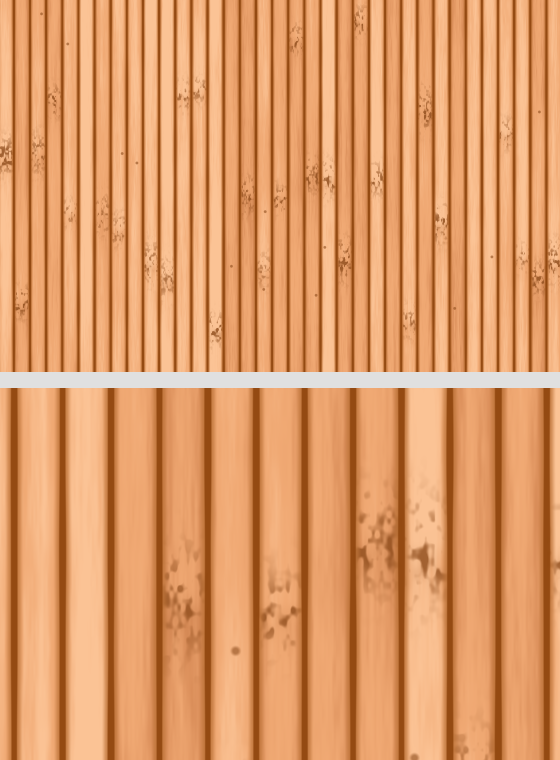
Top, the full canvas; bottom, a detail of the centre.
Reproduce this texture procedurally as a WebGL 1 fragment shader.

```glsl
precision highp float;
// Upright bamboo slats with dark grooves, fine grain and scattered speckled nodes.
uniform vec2 u_resolution;

const float SLATS = 34.7;        // slats across the canvas width
const float FIRST_OFFSET = 0.14; // part of the first slat cut off at the left
const vec3 GROOVE = vec3(0.57, 0.28, 0.06);
const vec3 EDGE = vec3(0.74, 0.45, 0.22);
const vec3 AMBER = vec3(0.85, 0.55, 0.345);
const vec3 HONEY = vec3(0.94, 0.66, 0.45);
const vec3 CREAM = vec3(0.985, 0.765, 0.585);
const vec3 NODE_BROWN = vec3(0.55, 0.29, 0.10);

float hash(vec2 p) {
  vec3 q = fract(vec3(p.xyx) * 0.1031);
  q += dot(q, q.yzx + 33.33);
  return fract((q.x + q.y) * q.z);
}

float noise(vec2 p) {
  vec2 cell = floor(p);
  vec2 w = fract(p);
  w = w * w * (3.0 - 2.0 * w);
  float low = mix(hash(cell), hash(cell + vec2(1.0, 0.0)), w.x);
  float high = mix(hash(cell + vec2(0.0, 1.0)), hash(cell + vec2(1.0)), w.x);
  return mix(low, high, w.y);
}

// Long thin fibres running along a slat, centred on zero.
float grain(vec2 p, float id) {
  float broad = noise(vec2(p.x * 5.0 + id * 17.0, p.y * 0.22));
  float fine = noise(vec2(p.x * 13.0 + id * 29.0, p.y * 0.7));
  float hair = noise(vec2(p.x * 24.0 + id * 41.0, p.y * 2.2));
  return 0.45 * broad + 0.35 * fine + 0.2 * hair - 0.5;
}

// Wood tone from dark amber (0) through honey to cream (1).
vec3 woodColor(float tone) {
  vec3 lower = mix(AMBER, HONEY, smoothstep(0.0, 0.5, tone));
  return mix(lower, CREAM, smoothstep(0.45, 1.0, tone));
}

// Brown flecks around a node; p.y is measured from its centre.
float nodeFlecks(vec2 p, float id, float reach) {
  float body = exp(-p.y * p.y / (reach * reach));
  float dense = exp(-pow((p.y + 0.35 * reach) / (0.5 * reach), 2.0));
  float fleck = noise(vec2(p.x * 6.5 + id * 13.0, p.y * 4.2 + id * 7.0));
  float dots = noise(vec2(p.x * 12.0 + id * 19.0, p.y * 7.5 + id * 3.0));
  float pattern = smoothstep(0.46, 0.78, 0.6 * fleck + 0.4 * dots);
  return body * pattern + 0.22 * dense * fleck;
}

// Rare dark pinholes, one possible per cell along the slat.
float pinhole(vec2 p, float id) {
  vec2 key = vec2(id + 71.0, floor(p.y / 3.0));
  vec2 centre = vec2(0.25 + 0.5 * hash(key), 0.5 + 2.0 * hash(key + 9.0));
  float dist = length(vec2(p.x, mod(p.y, 3.0)) - centre);
  return step(0.94, hash(key + 23.0)) * (1.0 - smoothstep(0.04, 0.13, dist));
}

void main() {
  // Both axes are measured in slat widths.
  vec2 p = gl_FragCoord.xy / u_resolution.x * SLATS;
  float height = SLATS * u_resolution.y / u_resolution.x;
  float pixel = SLATS / u_resolution.x;
  p.x += FIRST_OFFSET;
  float id = floor(p.x);
  vec2 slat = vec2(fract(p.x), p.y);

  // Node placement and strength for this slat.
  float hasNode = step(hash(vec2(id, 5.0)), 0.74);
  float nodeY = height * mix(0.1, 0.97, hash(vec2(id, 11.0)));
  float reach = mix(0.65, 1.15, hash(vec2(id, 17.0)));
  float strength = hasNode * mix(0.45, 0.95, hash(vec2(id, 23.0)));
  float along = slat.y - nodeY;

  // Tone: slat colour, slow fading, fibres and the rounded face.
  float tone = mix(0.22, 0.86, hash(vec2(id, 31.0)));
  tone += 0.22 * (noise(vec2(id * 7.0, slat.y * 0.16)) - 0.5);
  tone += 0.5 * grain(slat, id);
  float across = (slat.x - 0.46) * 2.0;
  tone += 0.14 - 0.42 * across * across;
  tone += hasNode * 0.12 * smoothstep(-0.5, 0.5, along) * exp(-max(along, 0.0) / 3.0);
  tone -= hasNode * 0.12 * smoothstep(0.3, -0.6, along) * exp(min(along, 0.0) / 2.5);
  vec3 color = woodColor(clamp(tone, 0.0, 1.0));

  // Node flecks and small blemishes.
  float flecks = nodeFlecks(vec2(slat.x, along), id, reach);
  color = mix(color, NODE_BROWN, clamp(strength * flecks, 0.0, 0.8));
  color = mix(color, NODE_BROWN, 0.6 * pinhole(slat, id));

  // Soft slat edge and dark groove, slightly uneven along the length.
  float edge = min(slat.x, 1.0 - slat.x);
  float wobble = 0.018 * (noise(vec2(floor(p.x + 0.5) * 9.0, slat.y * 0.5)) - 0.5);
  float shade = 1.0 - smoothstep(0.07, 0.2, edge + wobble);
  float aa = 0.5 * pixel;
  float groove = 1.0 - smoothstep(0.055 - aa, 0.075 + aa, edge + wobble);
  color = mix(color, EDGE, 0.75 * shade);
  color = mix(color, GROOVE, 0.95 * groove);

  gl_FragColor = vec4(color, 1.0);
}
```
